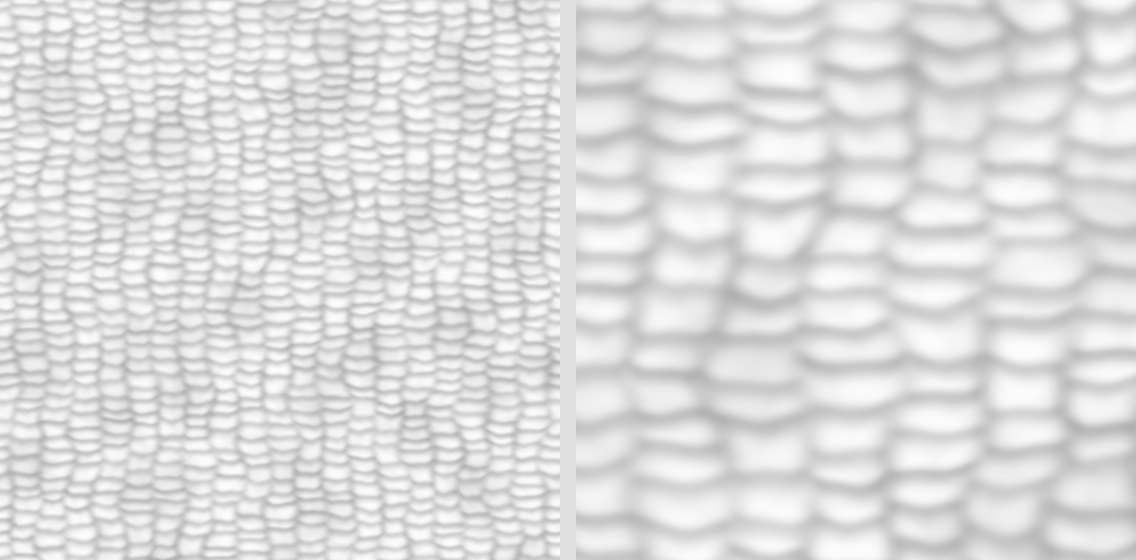
Left, the full canvas; right, a detail of the centre.
This texture map is drawn by a Shadertoy shader. Its source:

```glsl
const float TAU = 6.2831853;
const vec2 GRID = vec2(20.0, 40.0);   // columns, rows

float hash(vec2 p) {
    vec3 q = fract(p.xyx * vec3(0.1031, 0.1030, 0.0973));
    q += dot(q, q.yzx + 33.33);
    return fract((q.x + q.y) * q.z);
}

// Bell curve: 1 at the centre, fading over the given width.
float bell(float d, float width) {
    return exp(-d * d / (width * width));
}

// Tiling cellular noise: distance to the nearest scattered point.
float cellular(vec2 uv, vec2 cells, float seed) {
    vec2 p = uv * cells;
    vec2 base = floor(p);
    float nearest = 4.0;
    for (int j = -1; j <= 1; j++)
    for (int i = -1; i <= 1; i++) {
        vec2 cell = base + vec2(i, j);
        vec2 id = mod(cell, cells) + seed;
        vec2 point = cell + vec2(hash(id), hash(id + 57.0));
        nearest = min(nearest, distance(p, point));
    }
    return nearest;
}

// Tiling layered sines along y, with phases set by an id.
float sway(float y, float id, float frequency) {
    float a = hash(vec2(id, 11.0));
    float b = hash(vec2(id, 23.0));
    return 0.65 * sin(TAU * (frequency * y + a))
         + 0.35 * sin(TAU * ((2.0 * frequency + 1.0) * y + b));
}

// Sagging cross grooves of one column; x runs from the column centre.
float crossGrooves(float x, float y, float column) {
    float id = mod(column, GRID.x);
    float drift = 0.28 * sway(y, id + 40.0, 3.0) + 0.2 * hash(vec2(id, 5.0));
    float v = y * GRID.y + 0.5 * mod(id, 2.0) + drift;
    float row = floor(v);
    float groove = 0.0;
    for (int i = -1; i <= 2; i++) {
        float line = row + float(i);
        vec2 key = vec2(id, mod(line, GRID.y));
        float jitter = 0.32 * (hash(key + 3.0) - 0.5);
        float tilt = 0.34 * (hash(key + 71.0) - 0.5);
        float sag = mix(0.25, 0.95, hash(key + 131.0));
        float ripple = 0.035 * sin(9.0 * x + TAU * hash(key + 17.0));
        float d = v - line - jitter - tilt * x - sag * x * x - ripple;
        float depth = mix(0.7, 1.05, hash(key + 211.0));
        // Crisp on the upper side, softer below.
        groove = max(groove, depth * bell(d, d > 0.0 ? 0.19 : 0.29));
    }
    return groove;
}

// Slow sideways wander of the columns.
float columnWander(vec2 uv) {
    return 0.13 * sin(TAU * (2.0 * uv.y + uv.x))
         + 0.10 * sin(TAU * (5.0 * uv.y - 3.0 * uv.x) + 1.7)
         + 0.06 * sin(TAU * (9.0 * uv.y + 4.0 * uv.x) + 4.1);
}

void mainImage(out vec4 fragColor, in vec2 fragCoord) {
    vec2 uv = fragCoord / iResolution.xy;

    // Columns are centred on whole numbers, with a wavy seam between.
    float u = uv.x * GRID.x + columnWander(uv);
    float column = floor(u);
    float x = u - column;
    float seamId = mod(column, GRID.x);
    float seamOffset = x - 0.5 - 0.09 * sway(uv.y, seamId, 8.0);

    // Grooves of both neighbouring columns meet softly at the seam.
    float side = smoothstep(-0.12, 0.12, seamOffset);
    float groove = mix(crossGrooves(x, uv.y, column),
                       crossGrooves(x - 1.0, uv.y, column + 1.0), side);
    groove *= 1.0 - 0.3 * bell(seamOffset, 0.12);

    // Seam depth varies in long vertical streaks.
    float streak = smoothstep(-0.6, 0.9, sway(uv.y, seamId + 80.0, 4.0));
    float seam = bell(seamOffset, 0.16) * mix(0.09, 0.16, streak);

    // Broad shaded patches and small facets on the bumps.
    float patchShade = 0.06 * smoothstep(0.55, 0.05, cellular(uv, vec2(7.0, 6.0), 300.0));
    float facet = 0.035 * smoothstep(0.2, 0.9, cellular(uv, vec2(32.0, 46.0), 500.0));

    float light = 0.99 * (1.0 - 0.2 * groove) * (1.0 - seam);
    light *= 1.0 - patchShade - facet;
    fragColor = vec4(vec3(clamp(light, 0.0, 1.0)), 1.0);
}
```
